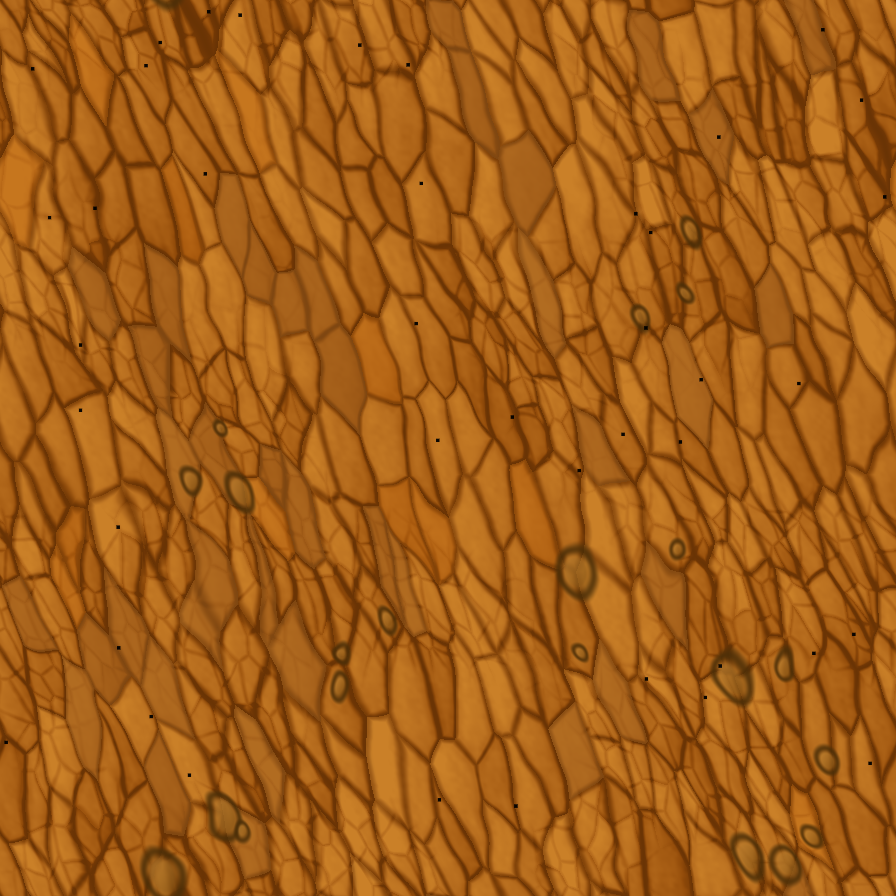
This texture is drawn by a Shadertoy shader. Its source:

```glsl
const float TAU = 6.2831853;

struct Flake { float edge; vec2 offset; vec2 id; };

vec2 hash2(vec2 p, float seed) {
    vec3 q = fract((p.xyx + 17.3 * seed) * vec3(0.1031, 0.1030, 0.0973));
    q += dot(q, q.yzx + 33.33);
    return fract((q.xx + q.yz) * q.zy);
}

// Leaning lattice: each full turn in y shifts the columns by a whole number
vec2 toLattice(vec2 p, vec2 counts, float lean) {
    return vec2(counts.x * p.x + lean * p.y, counts.y * p.y);
}

vec2 wrapCell(vec2 c, vec2 counts, float lean) {
    c -= floor(c.y / counts.y) * vec2(lean, counts.y);
    return vec2(mod(c.x, counts.x), c.y);
}

float wrapNoise(vec2 p, vec2 counts, float lean, float seed) {
    vec2 q = toLattice(p, counts, lean);
    vec2 c = floor(q), f = q - c;
    f = f * f * (3.0 - 2.0 * f);
    float a = hash2(wrapCell(c, counts, lean), seed).x;
    float b = hash2(wrapCell(c + vec2(1, 0), counts, lean), seed).x;
    float d = hash2(wrapCell(c + vec2(0, 1), counts, lean), seed).x;
    float e = hash2(wrapCell(c + vec2(1, 1), counts, lean), seed).x;
    return mix(mix(a, b, f.x), mix(d, e, f.x), f.y);
}

vec2 site(vec2 c, vec2 counts, float lean, float seed) {
    return c + 0.5 + 0.92 * (hash2(wrapCell(c, counts, lean), seed) - 0.5);
}

// Cellular noise with the border distance in canvas units
Flake flakes(vec2 p, vec2 counts, float lean, float seed) {
    vec2 q = toLattice(p, counts, lean), home = floor(q);
    vec2 nearest = vec2(9.0), owner = home;
    for (int y = -1; y <= 1; y++)
    for (int x = -1; x <= 1; x++) {
        vec2 c = home + vec2(x, y);
        vec2 r = site(c, counts, lean, seed) - q;
        if (dot(r, r) < dot(nearest, nearest)) { nearest = r; owner = c; }
    }
    float edge = 1.0;
    for (int y = -2; y <= 2; y++)
    for (int x = -2; x <= 2; x++) {
        vec2 r = site(owner + vec2(x, y), counts, lean, seed) - q;
        vec2 gap = r - nearest;
        if (dot(gap, gap) > 0.0001) {
            vec2 n = normalize(gap);
            float slope = length(vec2(counts.x * n.x, lean * n.x + counts.y * n.y));
            edge = min(edge, dot(0.5 * (r + nearest), n) / slope);
        }
    }
    return Flake(edge, -nearest, hash2(wrapCell(owner, counts, lean), seed + 5.0));
}

vec3 barkRamp(float tone) {
    vec3 color = mix(vec3(0.47, 0.23, 0.02), vec3(0.58, 0.30, 0.04), clamp(tone * 4.0, 0.0, 1.0));
    color = mix(color, vec3(0.66, 0.37, 0.08), clamp(tone * 4.0 - 1.0, 0.0, 1.0));
    color = mix(color, vec3(0.72, 0.43, 0.12), clamp(tone * 4.0 - 2.0, 0.0, 1.0));
    return mix(color, vec3(0.78, 0.49, 0.15), clamp(tone * 4.0 - 3.0, 0.0, 1.2));
}

// Dark-rimmed knot with a lit core
vec3 addKnot(vec3 color, vec2 d, float radius) {
    d = vec2(1.2 * d.x + 0.35 * d.y, 0.85 * d.y);
    float r = length(d);
    float core = 1.0 - smoothstep(0.5 * radius, radius, r);
    float rim = 1.0 - smoothstep(0.0, 0.22 * radius + 0.003, abs(r - radius));
    float light = clamp(0.5 + 0.4 * (d.y - d.x) / radius, 0.0, 1.0);
    color = mix(color, mix(vec3(0.50, 0.31, 0.07), vec3(0.76, 0.52, 0.20), light), 0.75 * core);
    return mix(color, vec3(0.29, 0.18, 0.03), 0.82 * rim);
}

// Tiny black pits on a sparse grid
float pits(vec2 p, float count, float halfSize, float blur) {
    vec2 c = mod(floor(p * count), count);
    vec2 d = abs(fract(p * count) - mix(vec2(0.1), vec2(0.9), hash2(c, 8.0))) / count;
    float present = step(hash2(c, 9.0).x, 0.16);
    return present * (1.0 - smoothstep(halfSize - blur, halfSize + blur, max(d.x, d.y)));
}

void mainImage(out vec4 fragColor, in vec2 fragCoord) {
    vec2 uv = fragCoord / iResolution.xy;

    // Gentle bends and ragged outlines
    vec2 p = uv + 0.006 * sin(TAU * (vec2(3, 2) * uv.yx + vec2(2, 3) * uv));
    p.x += 0.007 * (wrapNoise(uv, vec2(36, 32), 10.0, 1.0) - 0.5);
    p.y += 0.012 * (wrapNoise(uv, vec2(40, 28), 12.0, 2.0) - 0.5);

    Flake large = flakes(p, vec2(30, 11), 9.0, 3.0);
    Flake small = flakes(p, vec2(44, 23), 13.0, 4.0);
    float patches = smoothstep(0.42, 0.68, wrapNoise(uv, vec2(9, 6), 3.0, 5.0));
    float blotch = wrapNoise(uv, vec2(14, 7), 4.0, 6.0);
    float fibre = wrapNoise(p, vec2(130, 46), 39.0, 7.0);
    float grain = wrapNoise(uv, vec2(190, 170), 57.0, 10.0);

    // Flake shading: lit upper left, shaded rims, dark crevices
    float width = mix(0.003, 0.009, blotch);
    float crevice = 1.0 - smoothstep(0.0, width, large.edge);
    float rimShade = 1.0 - smoothstep(0.0, 0.011, large.edge);
    float crack = 1.0 - smoothstep(0.0, 0.004, small.edge);
    float tone = 0.78 + 0.46 * (large.id.x - 0.5) + 0.22 * (blotch - 0.5);
    tone += dot(large.offset, vec2(-0.22, 0.16));
    tone += 0.14 * (fibre - 0.5) + 0.10 * (grain - 0.5);
    tone += patches * (0.26 * (small.id.x - 0.5) - 0.34 * crack);
    tone -= 0.44 * crevice + 0.22 * rimShade;

    vec3 color = barkRamp(tone);
    color = mix(color, vec3(0.63, 0.37, 0.11), 0.6 * step(0.87, large.id.y));
    color = mix(color, vec3(0.75, 0.40, 0.06), 0.4 * step(large.id.y, 0.06));
    color *= 1.0 - 0.12 * crevice;

    // Knots gather in loose groups of three
    for (int i = 0; i < 21; i++) {
        vec2 group = hash2(vec2(i / 3, 3), 11.0);
        vec2 center = group + 0.13 * (hash2(vec2(i, 7), 12.0) - 0.5);
        float size = hash2(vec2(i, 13), 13.0).x;
        color = addKnot(color, fract(p - center + 0.5) - 0.5, mix(0.008, 0.024, size * size));
    }

    color *= 1.0 - 0.95 * pits(uv, 16.0, 0.0019, 0.5 / iResolution.y);
    fragColor = vec4(color, 1.0);
}
```
